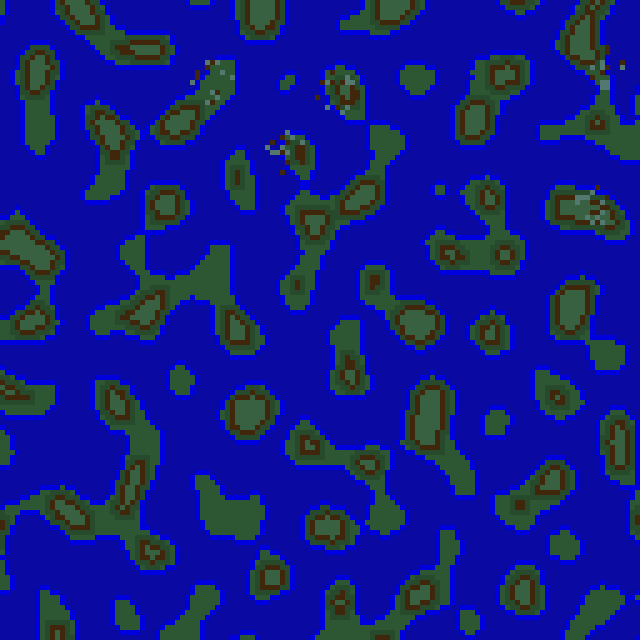
This texture is drawn by a three.js fragment shader. Its source:

```glsl
// Blocky map of small islands in a deep blue sea, on a grid of square cells.
// Layered sine waves give a height; comparing each cell with its neighbours
// draws the shallows, the plateau rims and the dark slopes, one cell wide.

#define CELLS 128.0          // grid cells across the canvas
#define WAVES 32             // sine waves in the height field
#define FREQ_MIN 4.0         // slowest wave, cycles per canvas
#define FREQ_MAX 11.0        // fastest wave, cycles per canvas
#define LAND_LEVEL 0.50      // shore height, in standard deviations
#define PLATEAU_LEVEL 1.37   // plateau height, in standard deviations
#define RUIN_TILE 25.6       // spacing of ruins, in cells
#define RUIN_RADIUS 4.2      // reach of the rubble, in cells
#define RUIN_CHANCE 0.55     // share of tiles that may hold a ruin

varying vec2 vUv;

const vec3 SEA     = vec3(0.04, 0.04, 0.64);
const vec3 SHALLOW = vec3(0.00, 0.00, 0.87);
const vec3 GRASS   = vec3(0.175, 0.34, 0.20);
const vec3 SLOPE   = vec3(0.15, 0.29, 0.17);
const vec3 RIM     = vec3(0.25, 0.15, 0.04);
const vec3 PLATEAU = vec3(0.22, 0.38, 0.26);
const vec3 STONE   = vec3(0.32, 0.47, 0.44);

float hash(vec2 p) {
  return fract(sin(dot(p, vec2(127.1, 311.7))) * 43758.55);
}

// Sum of plane waves spread evenly over a ring of frequencies, unit variance
float height(vec2 cell) {
  vec2 p = (cell + 0.5) / CELLS;
  float sum = 0.0;
  for (int i = 0; i < WAVES; i++) {
    float n = float(i);
    float t = (n + 0.5) / float(WAVES);
    float freq = sqrt(mix(FREQ_MIN * FREQ_MIN, FREQ_MAX * FREQ_MAX, t));
    float angle = n * 2.4 + 0.5;
    float phase = hash(vec2(n, 3.0));
    vec2 dir = vec2(cos(angle), sin(angle));
    sum += sin(6.28319 * (freq * dot(p, dir) + phase));
  }
  return sum / sqrt(0.5 * float(WAVES));
}

// Loose rubble around a few random centres close to land
vec3 addRuins(vec3 color, vec2 cell) {
  vec2 tile = floor(cell / RUIN_TILE);
  vec2 jitter = vec2(hash(tile + 11.0), hash(tile + 37.0));
  vec2 centre = floor((tile + 0.2 + 0.6 * jitter) * RUIN_TILE);
  bool present = hash(tile + 5.0) < RUIN_CHANCE;
  if (!present || distance(cell, centre) > RUIN_RADIUS) return color;
  if (height(centre) < 0.2) return color;
  float grain = hash(cell + 0.5);
  if (grain < 0.12) return STONE;
  return grain < 0.27 ? RIM : color;
}

void main() {
  vec2 cell = floor(vUv * CELLS);
  float here = height(cell);
  bool land = here > LAND_LEVEL;
  bool plateau = here > PLATEAU_LEVEL;

  // Highest and lowest neighbours: sides only, and with the corners
  float sideMax = here;
  float sideMin = here;
  float ringMax = here;
  for (int y = -1; y <= 1; y++) {
    for (int x = -1; x <= 1; x++) {
      if (x == 0 && y == 0) continue;
      float h = height(cell + vec2(float(x), float(y)));
      ringMax = max(ringMax, h);
      if (x == 0 || y == 0) {
        sideMax = max(sideMax, h);
        sideMin = min(sideMin, h);
      }
    }
  }

  // Terrain class of the cell
  vec3 color = SEA;
  if (plateau) color = sideMin > PLATEAU_LEVEL ? PLATEAU : RIM;
  else if (land) color = ringMax > PLATEAU_LEVEL ? SLOPE : GRASS;
  else if (sideMax > LAND_LEVEL) color = SHALLOW;

  gl_FragColor = vec4(addRuins(color, cell), 1.0);
}
```
